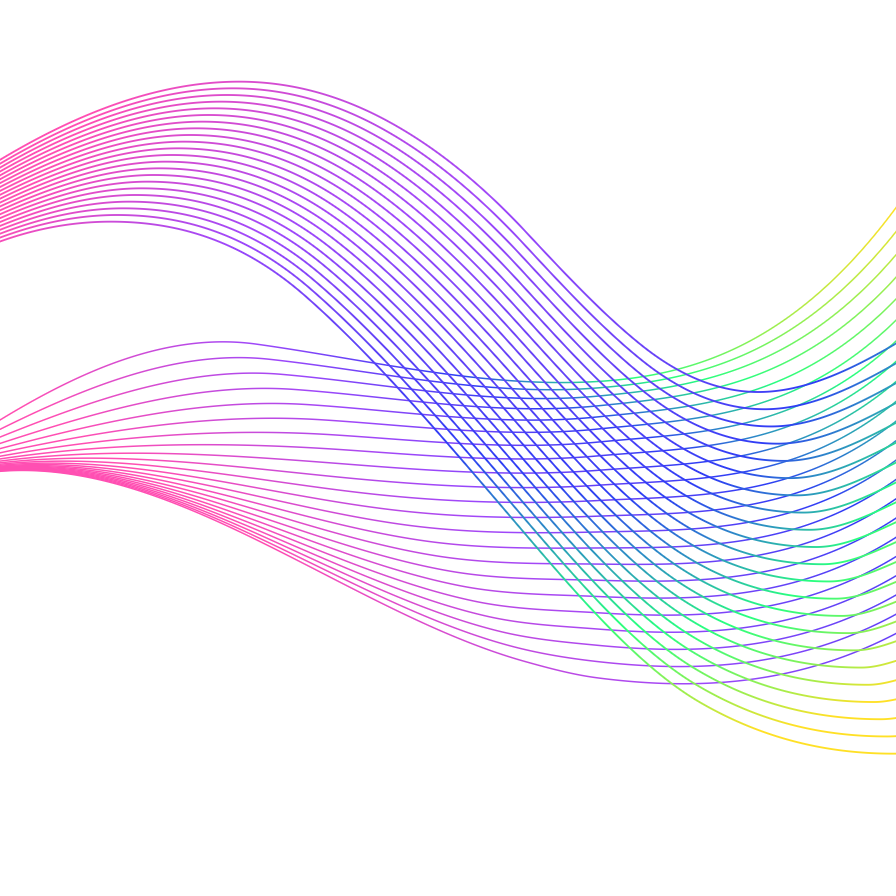
Reproduce this background procedurally as a WebGL 2 fragment shader.

```glsl
#version 300 es
precision highp float;
// Two crossing ribbons of fine rainbow wave lines on a white ground.
uniform vec2 u_resolution;
out vec4 outColor;

// Layout grid: GRID units span the canvas, y runs downward.
const float GRID = 768.0;
const int LINES = 22;
const float UPPER_WIDTH = 1.6;
const float LOWER_WIDTH = 1.3;
const float BEND_POWER = 5.0;
const vec3 GROUND = vec3(1.0);

// Ribbon edges as spline knots: x, y, slope.
const int UPPER_KNOTS = 7;
const vec3 UPPER_FIRST[UPPER_KNOTS] = vec3[](
  vec3(0, 137, -0.6), vec3(205, 70, 0), vec3(327, 101, 0.52), vec3(450, 198, 1.07),
  vec3(550, 296, 0.8), vec3(650, 336, 0), vec3(800, 275, -0.62));
const vec3 UPPER_LAST[UPPER_KNOTS] = vec3[](
  vec3(0, 207, -0.36), vec3(95, 190, 0), vec3(262, 254, 0.88), vec3(430, 434, 1.17),
  vec3(600, 602, 0.58), vec3(766, 646, 0), vec3(800, 646, 0));

// The lower ribbon also bends its first few lines away from an even spread.
const int LOWER_KNOTS = 4;
const vec3 LOWER_FIRST[LOWER_KNOTS] = vec3[](
  vec3(0, 395, -0.08), vec3(220, 295, -0.08), vec3(512, 288, -0.23), vec3(768, 197, -1.0));
const vec3 LOWER_LAST[LOWER_KNOTS] = vec3[](
  vec3(0, 404, -0.08), vec3(450, 567, 0.28), vec3(512, 581, 0.13), vec3(768, 543, -0.52));
const vec3 LOWER_BEND[LOWER_KNOTS] = vec3[](
  vec3(0, -35, -0.53), vec3(0, 0, 0.22), vec3(0, 39, 0.17), vec3(0, -19, -0.35));

// Colour ramp, with stop positions on the first and last line of each ribbon.
const int STOPS = 5;
const vec3 RAMP[STOPS] = vec3[](
  vec3(1.0, 0.31, 0.70), vec3(0.62, 0.28, 0.98), vec3(0.18, 0.24, 0.96),
  vec3(0.16, 1.0, 0.50), vec3(1.0, 0.88, 0.15));
const float UPPER_STOP_FIRST[STOPS] = float[](80.0, 430.0, 700.0, 900.0, 1300.0);
const float UPPER_STOP_LAST[STOPS] = float[](-20.0, 195.0, 385.0, 510.0, 650.0);
const float LOWER_STOP_FIRST[STOPS] = float[](20.0, 220.0, 390.0, 540.0, 770.0);
const float LOWER_STOP_LAST[STOPS] = float[](230.0, 600.0, 950.0, 1200.0, 1500.0);

// Cubic Hermite segment between two knots: returns height and slope at x.
vec2 hermite(vec3 a, vec3 b, float x) {
  float span = b.x - a.x;
  float t = (x - a.x) / span;
  float rise = b.y - a.y;
  float c2 = 3.0 * rise - span * (2.0 * a.z + b.z);
  float c3 = span * (a.z + b.z) - 2.0 * rise;
  float height = a.y + t * (span * a.z + t * (c2 + t * c3));
  float slope = a.z + t * (2.0 * c2 + 3.0 * t * c3) / span;
  return vec2(height, slope);
}

vec2 upperCurve(float x, float s) {
  vec3 a = mix(UPPER_FIRST[0], UPPER_LAST[0], s);
  for (int k = 1; k < UPPER_KNOTS; k++) {
    vec3 b = mix(UPPER_FIRST[k], UPPER_LAST[k], s);
    if (x <= b.x || k == UPPER_KNOTS - 1) return hermite(a, b, x);
    a = b;
  }
  return a.yz;
}

vec2 lowerCurve(float x, float s) {
  float bend = pow(1.0 - s, BEND_POWER);
  vec3 a = mix(LOWER_FIRST[0], LOWER_LAST[0], s) + bend * LOWER_BEND[0];
  for (int k = 1; k < LOWER_KNOTS; k++) {
    vec3 b = mix(LOWER_FIRST[k], LOWER_LAST[k], s) + bend * LOWER_BEND[k];
    if (x <= b.x || k == LOWER_KNOTS - 1) return hermite(a, b, x);
    a = b;
  }
  return a.yz;
}

// Line colour at x, with stops blended between the two ribbon edges.
vec3 rampColor(float x, float s, bool upper) {
  vec3 color = RAMP[0];
  float start = upper ? mix(UPPER_STOP_FIRST[0], UPPER_STOP_LAST[0], s)
                      : mix(LOWER_STOP_FIRST[0], LOWER_STOP_LAST[0], s);
  for (int k = 1; k < STOPS; k++) {
    float end = upper ? mix(UPPER_STOP_FIRST[k], UPPER_STOP_LAST[k], s)
                      : mix(LOWER_STOP_FIRST[k], LOWER_STOP_LAST[k], s);
    color = mix(color, RAMP[k], clamp((x - start) / (end - start), 0.0, 1.0));
    start = end;
  }
  return color;
}

// Share of a pixel covered by a stroke around the curve.
float coverage(float y, vec2 curve, float width, float pixel) {
  float d = abs(y - curve.x) / sqrt(1.0 + curve.y * curve.y);
  vec2 edges = (vec2(0.5, -0.5) * width - d) / pixel + 0.5;
  edges = clamp(edges, 0.0, 1.0);
  return edges.x - edges.y;
}

void main() {
  float pixel = GRID / u_resolution.y;
  vec2 p = gl_FragCoord.xy * GRID / u_resolution;
  p.y = GRID - p.y;

  vec3 color = GROUND;
  for (int i = 0; i < LINES; i++) {
    float s = float(i) / float(LINES - 1);
    float ink = coverage(p.y, lowerCurve(p.x, s), LOWER_WIDTH, pixel);
    if (ink > 0.0) color = mix(color, rampColor(p.x, s, false), ink);
  }
  for (int i = 0; i < LINES; i++) {
    float s = float(i) / float(LINES - 1);
    float ink = coverage(p.y, upperCurve(p.x, s), UPPER_WIDTH, pixel);
    if (ink > 0.0) color = mix(color, rampColor(p.x, s, true), ink);
  }
  outColor = vec4(color, 1.0);
}
```
